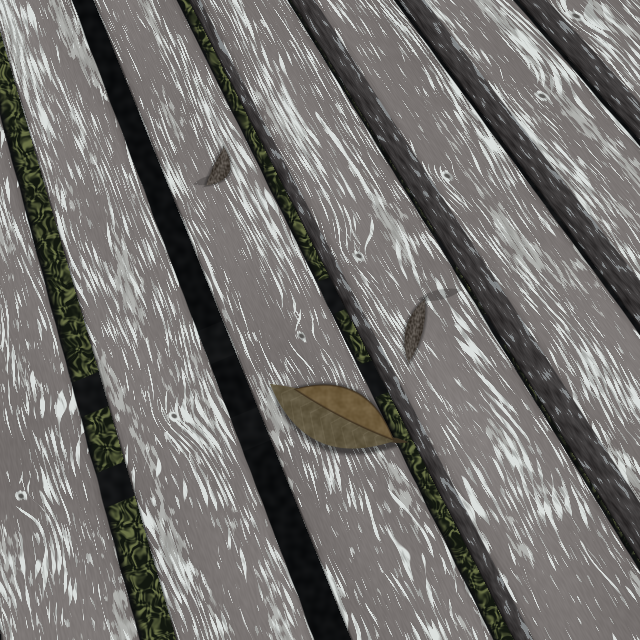
Reproduce this texture procedurally as a WebGL 2 fragment shader.

```glsl
#version 300 es
precision highp float;
uniform vec2 u_resolution;
out vec4 fragColor;

vec2 gradientAt(vec2 cell) {
  vec3 h = fract(cell.xyx * vec3(0.1031, 0.1030, 0.0973));
  h += dot(h, h.yzx + 33.33);
  float angle = 6.2832 * fract((h.x + h.y) * h.z);
  return vec2(cos(angle), sin(angle));
}

float noise(vec2 p) {
  vec2 i = floor(p), f = p - i, e = vec2(1.0, 0.0);
  vec2 w = f * f * f * (f * (f * 6.0 - 15.0) + 10.0);
  float low = mix(dot(gradientAt(i), f), dot(gradientAt(i + e.xy), f - e.xy), w.x);
  float high = mix(dot(gradientAt(i + e.yx), f - e.yx), dot(gradientAt(i + 1.0), f - 1.0), w.x);
  return 1.4 * mix(low, high, w.y);
}

// Pointed oval from a to b; x = signed distance, y = offset from its axis, z = position along it
vec3 blade(vec2 p, vec2 a, vec2 b, float halfWidth, float bend) {
  vec2 axis = b - a;
  float t = dot(p - a, axis) / dot(axis, axis);
  float arch = 4.0 * t * (1.0 - t);
  float across = dot(p - a, normalize(vec2(-axis.y, axis.x))) - bend * arch;
  return vec3(abs(across) - halfWidth * arch, across, t);
}

float cover(float d) {
  float soft = 0.8 / u_resolution.y;
  return smoothstep(soft, -soft, d);
}

// Grass, shadow and cross beams under the slats
vec3 ground(vec2 p, float id, float fromSlat) {
  vec2 bent = p + 0.012 * vec2(noise(p * 45.0), noise(p * 45.0 + 9.0));
  float blades = noise(bent * vec2(170.0, 75.0)) + 0.6 * noise(bent.yx * vec2(190.0, 80.0));
  vec3 grass = mix(vec3(0.07, 0.09, 0.06), vec3(0.42, 0.45, 0.28), smoothstep(-0.4, 0.8, blades));
  float shade = smoothstep(0.0, 0.012, fromSlat);
  float open = step(abs(abs(id - 0.25) - 1.25), 0.8);
  float slope = p.y + 0.41 * p.x;
  float beam = max(cover(abs(slope - 0.674) - 0.030), cover(abs(slope - 0.831) - 0.030));
  vec3 dark = vec3(0.05, 0.055, 0.06) + 0.03 * noise(p * 60.0);
  return mix(dark, grass, open * shade * (1.0 - beam)) + beam * 0.02;
}

// Worn paint on the top of a slat: f across it, y along it
vec3 paintedWood(float f, float y, float id, float unit, float edge) {
  vec2 seed = vec2(id * 17.3, id * 5.7);
  vec2 knot = vec2((f - 0.42 - 0.15 * sin(id * 2.0)) * unit, y - 0.65 + 0.125 * id);
  float ring = exp(-dot(knot, knot) * 700.0);

  // Grain lines bend around the knot and break up along their length
  float lines = f * 23.0 + 3.5 * noise(vec2(f * 2.2, y * 4.5) + seed) + 3.0 * ring;
  float ridge = abs(fract(lines) - 0.5) * 2.0;
  float wear = noise(vec2(f * 2.8, y * 4.0) + seed.yx) + 0.4 * noise(vec2(f * 9.0, y * 14.0) + seed);
  float breaks = noise(vec2(lines * 0.9, y * 24.0) + seed);
  float rim = smoothstep(0.006, 0.0, edge);
  float streak = smoothstep(0.0, 0.16, 0.06 + 0.85 * wear + 0.85 * breaks + 0.3 * rim - 0.9 * ridge);
  float dash = smoothstep(0.42, 0.52, noise(vec2(f * 60.0, y * 30.0) + seed) + 0.2 * wear);

  // Larger flaked areas
  float rough = noise(vec2(f * 34.0, y * 42.0) + seed) + 0.5 * noise(vec2(f * 90.0, y * 70.0));
  float patches = noise(vec2(f * 4.0, y * 6.0) + seed * 1.7) + 0.1 * cos(1.5708 * id);
  float flake = smoothstep(0.42, 0.58, patches + 0.45 * rough);
  float knotWear = smoothstep(0.5, 0.7, exp(-dot(knot, knot) * 9000.0) + 0.3 * rough);

  vec3 paint = vec3(0.475, 0.455, 0.448) + 0.04 * noise(vec2(f * 2.0, y * 3.0) + seed);
  paint += 0.025 * noise(vec2(f * 80.0, y * 60.0)) - 0.05 * smoothstep(0.012, 0.0, edge);
  vec3 bare = mix(vec3(0.64, 0.65, 0.64), vec3(0.86, 0.88, 0.87), smoothstep(-0.5, 0.5, rough + breaks));
  vec3 color = mix(paint, mix(bare, vec3(0.66, 0.67, 0.65), 0.5), flake * 0.75);
  color = mix(color, bare, max(max(streak, dash * 0.85), knotWear));
  return mix(color, vec3(0.25, 0.24, 0.23), 0.8 * smoothstep(0.005, 0.002, length(knot)));
}

// Slug lying on the wood with a soft shadow
vec3 addSlug(vec3 color, vec2 p, vec2 a, vec2 b, float halfWidth, float bend) {
  vec3 body = blade(p, a, b, halfWidth, bend);
  float mottle = noise(p * vec2(330.0, 210.0));
  vec3 skin = vec3(0.25, 0.225, 0.20) + 0.13 * mottle + 0.08 * smoothstep(halfWidth, 0.0, abs(body.y));
  color *= 1.0 - 0.35 * smoothstep(0.006, 0.0, body.x);
  return mix(color, skin, cover(body.x));
}

void main() {
  vec2 p = gl_FragCoord.xy / u_resolution;
  p.y = 1.0 - p.y;

  // Slats fan out from a distant vanishing point
  float depth = 1.0 + 0.707 * p.y;
  float u = (p.x - 0.3 * p.y) / depth;
  u -= 0.28 * pow(max(u - 0.46, 0.0), 2.0);
  float column = (u + 0.0143) / 0.16;
  column += 0.07 * smoothstep(1.0, 2.0, column);
  float id = floor(column), f = column - id;
  float unit = 0.14 * depth;
  float rightEdge = mix(0.79, 0.965, smoothstep(0.0, 2.0, id)) + 0.006 * noise(vec2(p.y * 22.0, id));
  float sideWidth = 0.115 * clamp(id - 1.0, 0.0, 2.0);

  // Top face, then the shaded left side with chipped paint
  float edge = min(f - sideWidth, rightEdge - f) * unit;
  vec3 slat = paintedWood(f, p.y, id, unit, edge);
  float grime = noise(vec2(f * 25.0, p.y * 35.0) + id) + 0.5 * noise(vec2(f * 80.0, p.y * 90.0));
  vec3 side = vec3(0.20, 0.19, 0.19) + 0.09 * grime + 0.08 * f / max(sideWidth, 0.05);
  float chip = smoothstep(0.45, 0.65, grime + 0.4 * smoothstep(0.014, 0.0, abs(edge)));
  side = mix(side, vec3(0.60, 0.63, 0.64), 0.7 * chip);
  slat = mix(slat, side, cover((f - sideWidth) * unit) * step(0.01, sideWidth));
  vec3 color = mix(ground(p, id, (f - rightEdge) * unit), slat, cover((f - rightEdge) * unit));
  color *= mix(0.45, 1.0, smoothstep(0.0, 0.004, f * unit));

  // Damp marks and slugs
  color *= 1.0 - 0.22 * cover(blade(p, vec2(0.652, 0.468), vec2(0.722, 0.453), 0.008, 0.0).x);
  color *= 1.0 - 0.22 * cover(blade(p, vec2(0.302, 0.288), vec2(0.345, 0.276), 0.006, 0.0).x);
  color = addSlug(color, p, vec2(0.350, 0.230), vec2(0.322, 0.290), 0.013, -0.011);
  color = addSlug(color, p, vec2(0.664, 0.467), vec2(0.638, 0.567), 0.013, 0.004);

  // Folded dry leaf: shadow, stalk, lower half, raised upper half
  vec2 tip = vec2(0.422, 0.600), base = vec2(0.616, 0.689);
  vec3 lower = blade(p, tip, base, 0.034, 0.016);
  vec3 upper = blade(p, vec2(0.459, 0.608), base, 0.023, -0.018);
  float shadow = min(blade(p - vec2(0.002, 0.007), tip, base, 0.034, 0.016).x, upper.x);
  color *= 1.0 - 0.45 * smoothstep(0.008, -0.002, shadow);
  color = mix(color, vec3(0.25, 0.21, 0.15), cover(blade(p, vec2(0.59, 0.684), vec2(0.638, 0.691), 0.004, 0.0).x));
  float mottle = noise(p * 65.0) + 0.5 * noise(p * 180.0);
  vec3 dry = vec3(0.37, 0.335, 0.25) + 0.05 * mottle;
  float veins = smoothstep(0.8, 1.0, sin(lower.z * 75.0 - abs(lower.y) * 260.0));
  color = mix(color, dry + 0.03 * veins, cover(lower.x));
  vec3 raised = mix(vec3(0.23, 0.18, 0.12), dry + vec3(0.05, 0.015, -0.02), smoothstep(0.0, -0.004, upper.x));
  color = mix(color, raised, cover(upper.x));

  fragColor = vec4(clamp(color, 0.0, 1.0), 1.0);
}
```
